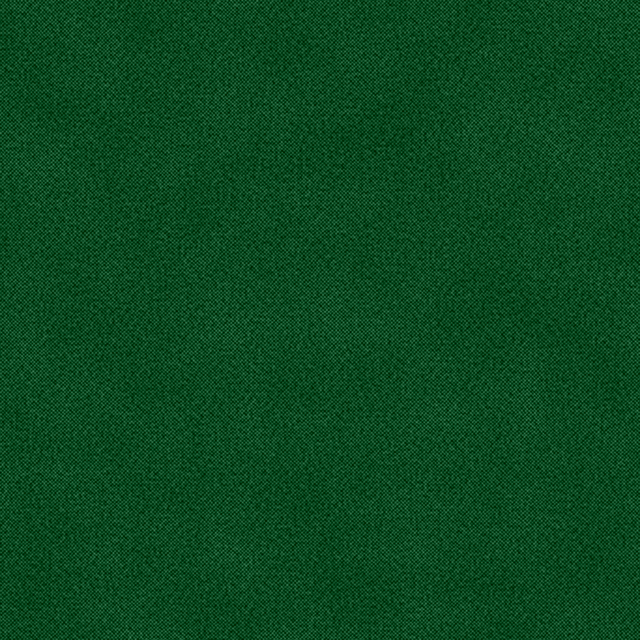
A WebGL 2 fragment shader for this texture:

```glsl
#version 300 es
precision highp float;
// Fine green woven cloth: a tiny diagonal checker of threads with soft irregular grain.

#define THREADS 171.0        // weave periods across the canvas
#define WEAVE_CONTRAST 0.115 // brightness swing of the checker
#define GRAIN_SCALE 232.0    // frequency of the fibre grain
#define GRAIN_CONTRAST 0.15  // strength of the fibre grain
#define WARP_SCALE 14.0      // frequency of the slow thread drift
#define WARP_AMOUNT 0.35     // thread drift in weave periods
#define JITTER_AMOUNT 0.16   // small thread wobble in weave periods
#define MOTTLE_CONTRAST 0.025 // strength of the broad shading
#define BASE_GREEN 0.282     // mean green level

uniform vec2 u_resolution;
out vec4 fragColor;

const float TAU = 6.2831853;

// Integer hash giving a value in 0..1 for each lattice point
float hash(ivec2 cell) {
  uvec2 q = uvec2(cell + 4096) * uvec2(1597u, 3812u + 1u);
  uint h = (q.x ^ (q.y << 7u)) * 747796u;
  h = (h ^ (h >> 15u)) * 277803u + q.y;
  h = (h ^ (h >> 13u)) * 668265u;
  h ^= h >> 16u;
  return float(h & 65535u) / 65536.0;
}

// Dot product of a lattice gradient with the offset from its point
float gradientDot(ivec2 cell, vec2 offset) {
  float angle = TAU * hash(cell);
  return dot(vec2(cos(angle), sin(angle)), offset);
}

float gradientNoise(vec2 p) {
  ivec2 i = ivec2(floor(p));
  vec2 f = fract(p);
  vec2 w = f * f * f * (f * (f * 6.0 - 15.0) + 10.0);
  float low = mix(gradientDot(i, f),
                  gradientDot(i + ivec2(1, 0), f - vec2(1.0, 0.0)), w.x);
  float high = mix(gradientDot(i + ivec2(0, 1), f - vec2(0.0, 1.0)),
                   gradientDot(i + ivec2(1, 1), f - vec2(1.0, 1.0)), w.x);
  return mix(low, high, w.y);
}

vec2 noisePair(vec2 p) {
  return vec2(gradientNoise(p), gradientNoise(p + vec2(37.3, 91.7)));
}

// Over-under checker of crossing threads, -1 in the gaps and 1 on the crowns
float weave(vec2 uv) {
  vec2 p = uv * THREADS;
  p += WARP_AMOUNT * noisePair(uv * WARP_SCALE);
  p += JITTER_AMOUNT * noisePair(uv * THREADS * 0.45);
  vec2 thread = sin(TAU * p);
  return thread.x * thread.y;
}

// Fibre grain from two rotated layers
float grain(vec2 uv) {
  vec2 turned = mat2(0.8, 0.6, -0.6, 0.8) * uv;
  return 0.85 * gradientNoise(uv * GRAIN_SCALE + 0.37)
       + 0.55 * gradientNoise(turned * GRAIN_SCALE * 0.71 + 53.1);
}

// Deep to light green, with red and blue clipped in the shadows
vec3 clothColor(float green) {
  return clamp(vec3(green - 0.25, green, green - 0.157), 0.0, 1.0);
}

void main() {
  float side = min(u_resolution.x, u_resolution.y);
  vec2 uv = gl_FragCoord.xy / side;

  // Fade the weave where a period is too small for the pixel grid
  float detail = smoothstep(1.2, 2.4, side / THREADS);
  float mottle = gradientNoise(uv * 7.0) + 0.7 * gradientNoise(uv * 23.0 + 11.5);

  float green = BASE_GREEN + MOTTLE_CONTRAST * mottle;
  green += detail * WEAVE_CONTRAST * weave(uv) * (1.0 + 0.25 * mottle);
  green += detail * GRAIN_CONTRAST * grain(uv);

  fragColor = vec4(clothColor(green), 1.0);
}
```
